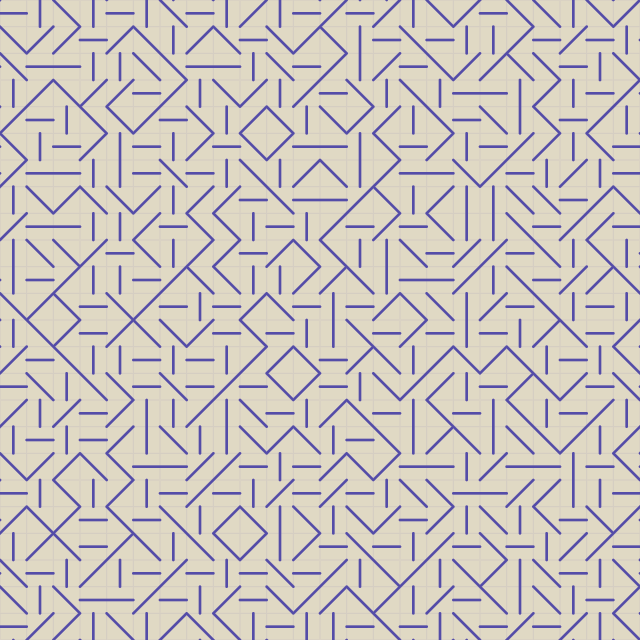
A Shadertoy shader for this pattern:

```glsl
// A 24 by 24 lattice of strokes: horizontal, vertical and both diagonals.
// Each 2 by 2 block holds all four strokes once, in an order found by
// ranking the hashes of its cells. Faint ruling marks the cell borders.

float hash(vec2 p) {
    vec3 q = fract(p.xyx * vec3(0.1031, 0.1030, 0.0973));
    q += dot(q, q.yzx + 33.33);
    return fract((q.x + q.y) * q.z);
}

// Place of a cell's hash among the four cells of its block: 0 to 3
float rankInBlock(vec2 cell) {
    vec2 corner = 2.0 * floor(cell / 2.0);
    float own = hash(cell + 57.0), rank = 0.0;
    for (int i = 0; i < 4; i++) {
        vec2 other = corner + vec2(i % 2, i / 2);
        rank += hash(other + 57.0) < own ? 1.0 : 0.0;
    }
    return rank;
}

// Distance to a segment through the origin, from -tip to tip
float segment(vec2 p, vec2 tip) {
    return length(p - tip * clamp(dot(p, tip) / dot(tip, tip), -1.0, 1.0));
}

// Distance to the stroke of a cell, turned by steps of 45 degrees
float stroke(vec2 p, vec2 cell) {
    float angle = rankInBlock(cell) * radians(45.0);
    vec2 dir = vec2(cos(angle), sin(angle));
    vec2 tip = 0.5 * dir / max(abs(dir.x), abs(dir.y));
    return segment(p - cell - 0.5, tip);
}

// Antialiased coverage of a line, all in cell units
float coverage(float dist, float halfWidth, float pixel) {
    return clamp(0.5 + (halfWidth - dist) / pixel, 0.0, 1.0);
}

void mainImage(out vec4 fragColor, in vec2 fragCoord) {
    float pixel = 24.0 / iResolution.y;
    vec2 p = fragCoord * pixel;
    vec3 paper = vec3(0.88, 0.85, 0.77);
    vec3 ink = vec3(0.33, 0.30, 0.66);

    // Faint ruling on the cell borders
    vec2 border = abs(p - round(p));
    float ruling = coverage(min(border.x, border.y), 0.02, pixel);
    vec3 color = mix(paper, ink, 0.09 * ruling);

    // Neighbours are included so that round caps cross the borders
    float nearest = 1.0;
    for (int y = -1; y <= 1; y++)
        for (int x = -1; x <= 1; x++)
            nearest = min(nearest, stroke(p, floor(p) + vec2(x, y)));
    color = mix(color, ink, coverage(nearest, 0.05, pixel));

    fragColor = vec4(color, 1.0);
}
```
